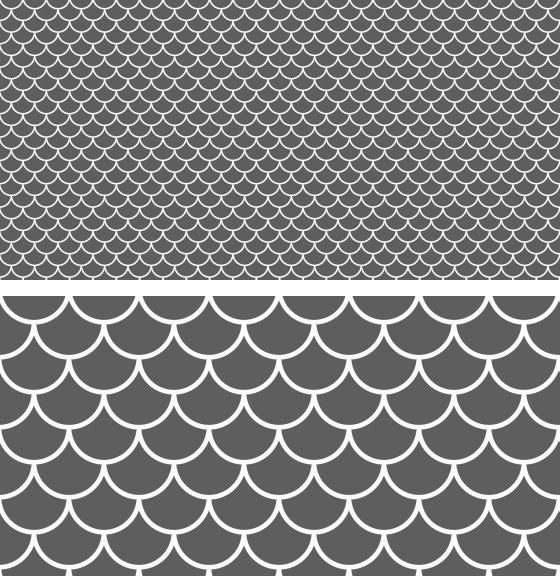
Top, the full canvas; bottom, a detail of the centre.
Reproduce this pattern procedurally as a Shadertoy shader.

```glsl
// Grey fish-scale pattern: staggered rows of semicircles with thin pale outlines.

const float SCALES_ACROSS = 24.0;
const float LINE_HALF_WIDTH = 0.068;          // in scale radii
const vec2 PATTERN_OFFSET = vec2(-0.03, 0.25); // in scale radii
const vec3 SCALE_GREY = vec3(0.37);
const vec3 LINE_WHITE = vec3(0.98);

// Distance to the lower half of a unit circle centred on the origin.
float lowerArcDistance(vec2 p) {
    p.x = abs(p.x);
    return p.y < 0.0 ? abs(length(p) - 1.0) : length(p - vec2(1.0, 0.0));
}

// Distance to one row of touching arcs; every other row shifts by a radius.
float scaleRowDistance(vec2 p, float row) {
    float shift = mod(row, 2.0);
    float x = mod(p.x - shift + 1.0, 2.0) - 1.0;
    return lowerArcDistance(vec2(x, p.y - row - 1.0));
}

// Nearest outline among the current row and its neighbours.
float scalesDistance(vec2 p) {
    float currentRow = floor(p.y);
    float nearest = 10.0;
    for (int i = -1; i <= 1; i++) {
        nearest = min(nearest, scaleRowDistance(p, currentRow + float(i)));
    }
    return nearest;
}

// Antialiased stroke coverage.
float strokeCoverage(float distanceToLine, float halfWidth, float pixelSize) {
    return clamp((halfWidth - distanceToLine) / pixelSize + 0.5, 0.0, 1.0);
}

void mainImage(out vec4 fragColor, in vec2 fragCoord) {
    // One unit is a scale radius, which is also the row spacing.
    float pixelSize = 2.0 * SCALES_ACROSS / iResolution.x;
    vec2 p = fragCoord * pixelSize - PATTERN_OFFSET;

    float line = strokeCoverage(scalesDistance(p), LINE_HALF_WIDTH, pixelSize);
    fragColor = vec4(mix(SCALE_GREY, LINE_WHITE, line), 1.0);
}
```
